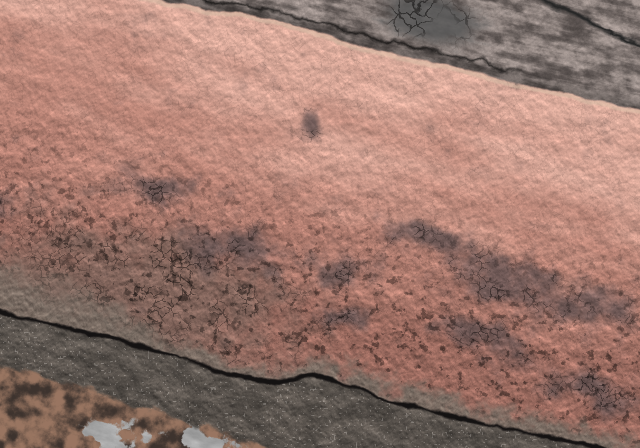
Write a Shadertoy shader that draws this texture.

```glsl
// Weathered red crust on a sloping timber, with cracks, dark stains and grey wood.

const float SLOPE = .228;   // fall of the grain from left to right

float hash(vec2 p) {
    vec3 h = fract(vec3(p.xyx) * .1031);
    h += dot(h, h.yzx + 33.33);
    return fract((h.x + h.y) * h.z);
}

float noise(vec2 p) {
    vec2 i = floor(p), f = fract(p);
    f = f * f * (3. - 2. * f);
    return mix(mix(hash(i), hash(i + vec2(1, 0)), f.x),
               mix(hash(i + vec2(0, 1)), hash(i + 1.), f.x), f.y);
}

float fbm(vec2 p) {
    float sum = 0., amp = .52;
    for (int i = 0; i < 5; i++) {
        sum += amp * noise(p);
        p = mat2(1.6, 1.2, -1.2, 1.6) * p + 7.3;
        amp *= .5;
    }
    return sum;
}

// Ragged cell borders that fade in and out along their length
float cracks(vec2 p, float scale) {
    p *= scale;
    float fade = smoothstep(.3, .65, noise(p * .6));
    p += 1.3 * vec2(fbm(p), fbm(p + 31.));
    vec2 near = vec2(9);
    for (int i = 0; i < 9; i++) {
        vec2 c = floor(p) + vec2(i % 3, i / 3) - 1.;
        float d = length(c + vec2(hash(c), hash(c + 41.7)) - p);
        near = d < near.x ? vec2(d, near.x) : vec2(near.x, min(near.y, d));
    }
    return fade * (1. - smoothstep(.03, .16, near.y - near.x));
}

// Soft ellipse lying along the grain
float blob(vec2 p, vec2 centre, vec2 radius) {
    vec2 d = p - centre;
    d = vec2(d.x - SLOPE * d.y, d.y + SLOPE * d.x) / radius;
    return exp(-dot(d, d));
}

float bump(float x, float centre, float width) {
    float d = (x - centre) / width;
    return exp(-d * d);
}

float line(float d, float width, float soft) {
    return 1. - smoothstep(width - soft, width + soft, abs(d));
}

// Light from above raking over a noisy surface
float relief(vec2 p, float scale) {
    return fbm(p * scale) - fbm(p * scale + vec2(.12, .4));
}

float stains(vec2 p) {
    const vec4 spots[11] = vec4[11](
        vec4(.36, .59, .1, .032), vec4(.7, .717, .035, .03),
        vec4(.01, .535, .03, .045), vec4(.54, .44, .13, .06),
        vec4(.95, .465, .11, .03), vec4(1.13, .375, .18, .06),
        vec4(1.34, .315, .13, .055), vec4(1.08, .255, .11, .04),
        vec4(.775, .39, .07, .045), vec4(.755, .285, .08, .025),
        vec4(1.31, .135, .16, .045));
    float clear = 1.;
    for (int i = 0; i < 11; i++) clear *= 1. - .85 * blob(p, spots[i].xy, spots[i].zw);
    return 1. - clear;
}

vec3 crust(vec2 p, float v) {
    float broad = fbm(vec2(p.x * 4., v * 11.)) - .5;
    float patchy = fbm(p * 26.) - .5;
    float rough = smoothstep(.9, .45, v);
    vec2 warped = p + .07 * (vec2(fbm(p * 11.), fbm(p * 11. + 19.)) - .5);
    vec3 col = mix(vec3(.61, .42, .375), vec3(.73, .52, .465), smoothstep(.4, .78, v + broad * .3));
    col = mix(col, vec3(.86, .67, .61), smoothstep(.68, 1.12, v + broad * .5 + .08 * (p.x - .5)));
    // Brown scorched area and purple-grey stains
    float brown = smoothstep(.1, .85, blob(warped, vec2(.36), vec2(.36, .14)) + patchy * .7);
    float dark = smoothstep(.1, 1., stains(warped) + patchy * 1.1);
    col = mix(col, vec3(.49, .39, .355), brown * .85);
    col = mix(col, vec3(.37, .31, .31), dark * .8);
    // Grainy surface, crazing and pits
    col *= 1. + relief(p, 50.) * mix(.3, .55, rough) + relief(p, 110.) * mix(.32, .5, rough);
    col *= 1. + relief(vec2(p.x, v * 1.8), 15.) * .14;
    col *= 1. - cracks(p, 48.) * (.06 + .34 * max(brown, dark));
    return col * (1. - .4 * rough * smoothstep(.6, .76, fbm(p * 75. + 11.)));
}

vec3 greyWood(vec2 p, float v, float soft) {
    float grain = mix(fbm(vec2(p.x * 14., v * 75.)), fbm(p * 45.), .4);
    vec3 col = mix(vec3(.34, .31, .3), vec3(.64, .59, .57), smoothstep(.28, .7, grain));
    col *= 1. + .4 * relief(p, 90.);
    float knot = smoothstep(.15, .7, blob(p, vec2(.96), vec2(.11, .055)) + (grain - .5) * .8);
    col = mix(col, vec3(.34) * (1. - .6 * cracks(p, 32.)), knot * .85);
    float split = p.y - 1. + .46 * (p.x - 1.208) + .03 * (grain - .5);
    return mix(col, vec3(.15), line(split, .005, .003 + soft));
}

vec3 lowerTimber(vec2 p, float v) {
    float grain = fbm(vec2(p.x * 30., v * 55.)), mottle = fbm(p * 38.);
    vec3 col = mix(vec3(.23, .215, .2), vec3(.46, .425, .395), grain);
    col *= 1. + .7 * relief(p, 100.);
    col += .16 * smoothstep(.8, .95, noise(p * 260.));
    // Brown corner with pale lichen
    vec3 corner = mix(vec3(.24, .2, .18), vec3(.6, .46, .38), smoothstep(.25, .75, mottle));
    float growth = max(blob(p, vec2(.24, .035), vec2(.09, .04)), blob(p, vec2(.45, .015), vec2(.09, .03)));
    float lichen = smoothstep(.5, .65, growth + 1.5 * (fbm(p * 30. + 9.) - .5));
    corner = mix(corner, vec3(.66) * (.8 + .35 * grain), lichen * smoothstep(.1, .3, growth));
    float edge = .19 - .31 * p.x - p.y + .04 * (grain - .5);
    return mix(col, corner, smoothstep(-.008, .008, edge));
}

void mainImage(out vec4 fragColor, in vec2 fragCoord) {
    vec2 p = fragCoord / iResolution.y;
    float soft = 1. / iResolution.y, v = p.y + SLOPE * p.x;
    float wobble = fbm(p * 26.) - .5;
    float top = v - 1.08 - .016 * bump(p.x, .6, .13) + .014 * wobble;
    float seam = v - .303 + .023 * bump(p.x, .52, .13) - .022 * bump(p.x, .73, .08) + .018 * wobble;
    // Crust with a grey lower margin and a pale upper rim
    float margin = .04 + .075 * bump(p.x, .05, .2);
    float grey = 1. - smoothstep(margin * .3, margin * 1.5, seam + .08 * wobble);
    vec3 col = mix(crust(p, v), vec3(.46, .42, .385) * (1. + .8 * relief(p, 85.)), grey * .9);
    col = mix(col, vec3(.86, .75, .66), .6 * line(top + .005, .005, .004));
    // Wood above, with a shadow gap
    float gap = line(top - .026 + .02 * wobble, .003, .003 + soft);
    vec3 wood = greyWood(p, v, soft) * (1. - .7 * gap * smoothstep(1.25, 1.1, p.x));
    wood *= .75 + .25 * smoothstep(.012, .03, top);
    col = mix(col, wood, smoothstep(-soft, .002 + soft, top));
    // Timber below and the black seam
    col = mix(lowerTimber(p, v), col, smoothstep(-soft, soft, seam));
    float width = .002 + .005 * noise(vec2(p.x * 22., 3));
    col = mix(col, vec3(.08, .07, .07), line(seam, width, .001 + soft));
    fragColor = vec4(clamp(col, 0., 1.), 1);
}
```
